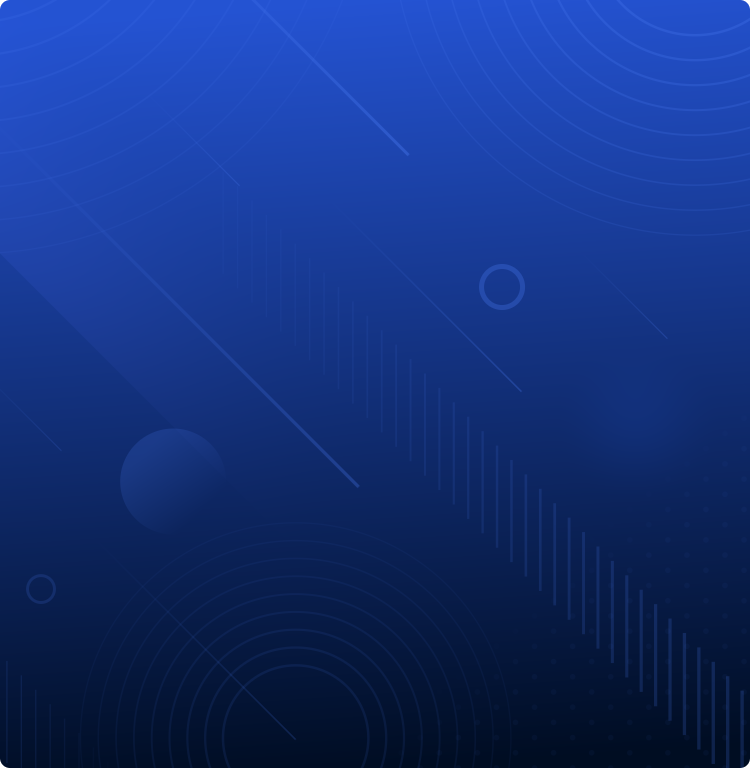
This background is drawn by a Shadertoy shader. Its source:

```glsl
#define SKY_TOP vec3(0.142, 0.325, 0.825)
#define SKY_BOTTOM vec3(0.0, 0.050, 0.135)
#define LINE_INK vec3(0.28, 0.47, 0.94)
#define GLOW_TINT vec3(0.10, 0.25, 0.60)
#define SKY_TILT 0.07
#define RING_COUNT 9.0
#define RING_START 4.08
#define BAR_GAP 0.01877
#define BAR_LENGTH 0.133
#define DOT_CELL vec2(0.0496, 0.0396)
#define DOT_RADIUS 0.0036
#define CORNER_RADIUS 0.013

// Coverage of a filled shape from its signed distance
float fill(float d) {
    return clamp(0.5 - d * iResolution.y, 0.0, 1.0);
}

// Coverage of a stroke; thinner than a pixel becomes fainter
float stroke(float d, float width) {
    float halfWidth = max(0.5 * width, 0.5 / iResolution.y);
    return fill(abs(d) - halfWidth) * min(1.0, width * iResolution.y);
}

// Concentric rings, thinner and fainter outwards
float rings(vec2 p, vec2 center, float gap) {
    float r = length(p - center);
    float k = clamp(round(r / gap - RING_START), 0.0, RING_COUNT - 1.0);
    float fade = 1.0 - k / RING_COUNT;
    return stroke(r - (k + RING_START) * gap, mix(0.0015, 0.0032, fade)) * mix(0.4, 1.0, fade);
}

// Diagonal line, brightest at its lower right tip
float streak(vec2 p, vec2 tip, float reach, float width) {
    vec2 q = tip - p;
    float along = 0.5 * (q.x + q.y);
    return stroke((q.x - q.y) * 0.7071, width) * fill(-along) * clamp(1.0 - along / reach, 0.0, 1.0);
}

// Upright bars whose tops step down to the right
float bars(vec2 p, float topOffset, float width) {
    float column = round((p.x - 0.009) / BAR_GAP) * BAR_GAP + 0.009;
    float middle = column + topOffset + 0.5 * BAR_LENGTH;
    return stroke(p.x - column, width) * fill(abs(p.y - middle) - 0.5 * BAR_LENGTH);
}

// Staggered dot grid
float dots(vec2 p) {
    vec2 q = (p - vec2(0.944, 0.604)) / DOT_CELL;
    vec2 even = (q - round(q)) * DOT_CELL;
    vec2 odd = (fract(q) - 0.5) * DOT_CELL;
    return fill(min(length(even), length(odd)) - DOT_RADIUS);
}

void ink(inout vec3 color, float amount) {
    color = mix(color, LINE_INK, amount);
}

void mainImage(out vec4 fragColor, in vec2 fragCoord) {
    // Canvas heights, measured down from the top left
    vec2 size = vec2(iResolution.x / iResolution.y, 1.0);
    vec2 p = fragCoord / iResolution.y;
    p.y = 1.0 - p.y;

    // Tilted backdrop
    float depth = p.y + SKY_TILT * (p.x - 0.5 * size.x);
    vec3 color = mix(SKY_TOP, SKY_BOTTOM, clamp(depth, 0.0, 1.0));

    // Wide diagonal sheen, sharp on its lower edge
    float slant = p.y - p.x;
    float sheen = fill((slant - 0.33) * 0.7071) * smoothstep(-0.05, 0.33, slant);
    sheen *= 1.0 - smoothstep(0.4, 1.12, p.x + p.y);
    color += vec3(0.024, 0.022, 0.045) * sheen;

    // Blurred glow on the right
    float glow = 1.0 - smoothstep(0.0, 0.11, length(p - vec2(0.83, 0.553)));
    color += GLOW_TINT * 0.075 * glow;

    // Disc fading to the lower right
    vec2 disc = p - vec2(0.2255, 0.627);
    float discFade = clamp(0.5 - (disc.x + disc.y) / 0.15, 0.0, 1.0);
    ink(color, 0.19 * fill(length(disc) - 0.069) * discFade);

    // Dot field in the lower right
    ink(color, 0.045 * dots(p) * smoothstep(1.45, 1.58, p.x + p.y));

    // Ring groups
    ink(color, 0.18 * rings(p, vec2(-0.038, -0.189), 0.043));
    ink(color, 0.29 * rings(p, vec2(0.905, -0.087), 0.03255));
    ink(color, 0.11 * rings(p, vec2(0.385, 0.961), 0.0232));

    // Bar rows
    float growth = smoothstep(0.26, 0.98, p.x);
    ink(color, step(0.28, p.x) * mix(0.06, 0.20, growth) * bars(p, -0.067, mix(0.0015, 0.0044, growth)));
    ink(color, 0.13 * (1.0 - smoothstep(0.0, 0.18, p.x)) * bars(p, 0.8516, 0.0017));

    // Diagonal streaks
    ink(color, 0.40 * streak(p, vec2(0.532, 0.202), 0.48, 0.0038));
    ink(color, 0.30 * streak(p, vec2(0.467, 0.634), 0.50, 0.0042));
    ink(color, 0.30 * streak(p, vec2(0.679, 0.510), 0.25, 0.0021));
    ink(color, 0.26 * streak(p, vec2(0.312, 0.242), 0.12, 0.0015));
    ink(color, 0.26 * streak(p, vec2(0.869, 0.441), 0.11, 0.0015));
    ink(color, 0.18 * streak(p, vec2(0.080, 0.587), 0.11, 0.0015));
    ink(color, 0.19 * streak(p, vec2(0.385, 0.963), 0.26, 0.0022));

    // Small hoops
    ink(color, 0.31 * stroke(length(p - vec2(0.6537, 0.3737)) - 0.0267, 0.0065));
    ink(color, 0.17 * stroke(length(p - vec2(0.0534, 0.767)) - 0.0175, 0.0038));

    // Rounded white corners
    vec2 corner = abs(p - 0.5 * size) - 0.5 * size + CORNER_RADIUS;
    color = mix(vec3(1.0), color, fill(length(max(corner, 0.0)) - CORNER_RADIUS));

    fragColor = vec4(color, 1.0);
}
```
